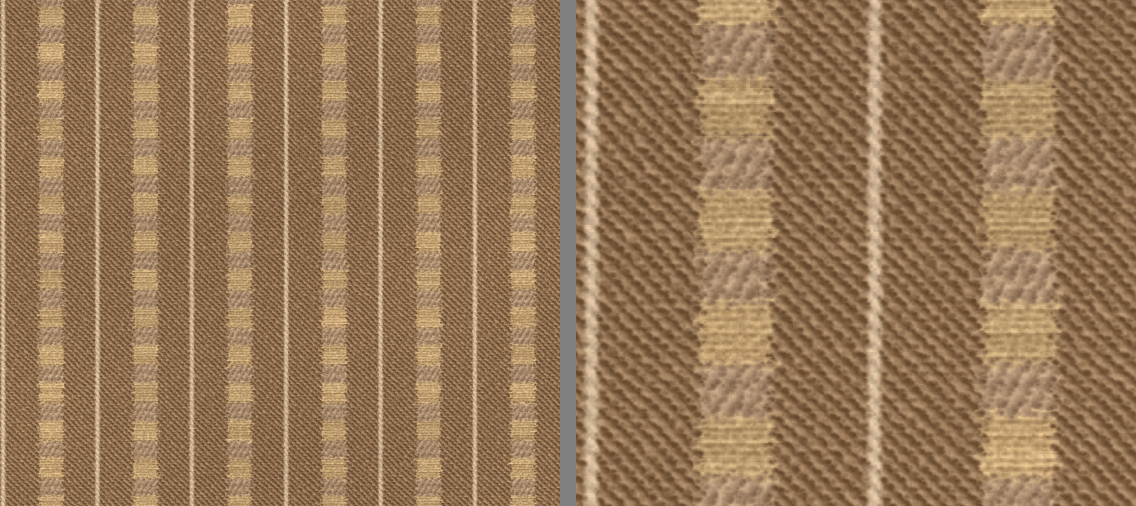
Left, the full canvas; right, a detail of the centre.
A WebGL 1 fragment shader for this texture:

```glsl
precision highp float;
// Woven striped cloth: brown diagonal twill, thin pale pinstripes, and bands of
// gold satin blocks alternating with mauve-brown gaps. Stripes and blocks repeat
// by fract; cellular noise and layered sines vary the yarn and the shade.

uniform vec2 u_resolution;

// Lengths are fractions of the canvas width
const float STRIPE_PERIOD = 0.1685;
const float STRIPE_OFFSET = 0.0055;
const float BLOCK_PERIOD = 0.0673;
const float BAND_HALF = 0.0215;
const float BLOCK_HALF = 0.0180;
const float LINE_HALF = 0.0036;
const float YARN = 0.0047;
const float GRAIN = 0.0021;
const vec2 TWILL_STEP = vec2(0.0112, 0.0106);

const vec3 TWILL_DARK = vec3(0.415, 0.295, 0.185);
const vec3 TWILL_LIGHT = vec3(0.680, 0.550, 0.420);
const vec3 GAP_DARK = vec3(0.500, 0.385, 0.290);
const vec3 GAP_LIGHT = vec3(0.785, 0.665, 0.535);
const vec3 GOLD_DARK = vec3(0.630, 0.500, 0.335);
const vec3 GOLD_LIGHT = vec3(0.870, 0.745, 0.550);
const vec3 PALE = vec3(0.900, 0.790, 0.660);

float hash(vec2 p) {
  vec3 q = fract(vec3(p.xyx) * 0.1031);
  q += dot(q, q.yzx + 33.33);
  return fract((q.x + q.y) * q.z);
}

// Distance to the nearest scattered point, about 0 to 1
float cellular(vec2 p) {
  vec2 base = floor(p);
  float nearest = 2.0;
  for (int j = -1; j <= 1; j++) {
    for (int i = -1; i <= 1; i++) {
      vec2 cell = base + vec2(float(i), float(j));
      vec2 point = cell + vec2(hash(cell), hash(cell + 57.3));
      nearest = min(nearest, distance(p, point));
    }
  }
  return clamp(nearest, 0.0, 1.0);
}

float wave(float phase) {
  return 0.5 + 0.5 * sin(6.28318 * phase);
}

// 1 inside a strip of the given half width, with a soft edge
float strip(float dist, float halfWidth, float soft) {
  return 1.0 - smoothstep(halfWidth - soft, halfWidth + soft, abs(dist));
}

// Ribs that fall to the right, wavering, beaded along their length by the weft
vec3 twill(vec2 p, float slub) {
  float waver = 0.12 * sin(p.y * 61.0 + 3.0 * sin(p.x * 23.0));
  float rib = wave(p.x / TWILL_STEP.x + p.y / TWILL_STEP.y + waver + 0.35 * (slub - 0.45));
  float bead = wave(p.y / 0.0053) - 0.5;
  float tone = 0.12 + 0.74 * rib + 0.18 * bead + 0.55 * (slub - 0.45);
  return mix(TWILL_DARK, TWILL_LIGHT, clamp(tone, 0.0, 1.05));
}

// Short strokes rising to the right, in two rows per gap
vec3 gapWeave(vec2 p, float slub) {
  float stroke = wave(p.x / 0.0105 - p.y / 0.0170 + 0.4 * slub);
  float row = wave(p.y / (BLOCK_PERIOD / 5.0));
  float tone = 0.22 + 0.42 * stroke + 0.24 * row + 0.60 * (slub - 0.45);
  return mix(GAP_DARK, GAP_LIGHT, clamp(tone, 0.0, 1.0));
}

// Horizontal satin floats
vec3 satin(vec2 p, float slub, float yarnTone) {
  float thread = wave(p.y / YARN);
  float tone = 0.48 + 0.36 * (thread - 0.5) + 0.70 * (slub - 0.45) + 0.35 * yarnTone;
  return mix(GOLD_DARK, GOLD_LIGHT, clamp(tone, 0.0, 1.0));
}

void main() {
  vec2 p = gl_FragCoord.xy / u_resolution.x;
  float soft = max(0.0014, 0.75 / u_resolution.x);

  // Position inside the repeat: pinstripe at 0, band at the middle
  float stripePos = (p.x - STRIPE_OFFSET) / STRIPE_PERIOD;
  float stripeId = floor(stripePos);
  float bandX = (fract(stripePos) - 0.51) * STRIPE_PERIOD;
  float lineX = (fract(stripePos + 0.5) - 0.5) * STRIPE_PERIOD;
  float blockPos = p.y / BLOCK_PERIOD + 0.5;
  float blockId = floor(blockPos);
  float blockY = (fract(blockPos) - 0.5) * BLOCK_PERIOD;

  // Yarn irregularity
  float slub = cellular(p / vec2(0.0056, 0.0042));
  float yarnTone = hash(vec2(floor(p.y / YARN), stripeId + 11.0));
  float blockTone = hash(vec2(stripeId + 5.0, blockId + 3.0)) - 0.5;

  // Ground, then the band with frayed edges and blocks that melt into the gaps
  vec3 color = twill(p, slub);
  float fray = 0.0030 * (yarnTone - 0.5) + 0.008 * (slub - 0.45);
  float band = strip(bandX, BAND_HALF + fray, soft * 2.8);
  float block = strip(blockY, BLOCK_HALF + fray + 0.002 * blockTone, soft * 2.8);
  vec3 gold = satin(p, slub, yarnTone - 0.5) * (1.0 + 0.06 * blockTone);
  color = mix(color, mix(gapWeave(p, slub), gold, block), band);

  // Pinstripe with twisted beads
  float twist = wave(p.y / 0.0105 + lineX / 0.011);
  float pin = strip(lineX, LINE_HALF + 0.0008 * (twist - 0.5) + 0.002 * (slub - 0.45), soft * 1.9);
  color = mix(color, PALE * (0.87 + 0.13 * twist), pin * 0.95);

  // Broad shade drift and fine grain
  float drift = sin(p.x * 7.0 + 2.0 * sin(p.y * 5.0)) + sin(p.y * 11.0 - p.x * 4.0);
  float grain = hash(floor(p / GRAIN)) - 0.5;
  color *= 1.0 + 0.012 * drift + 0.11 * grain;
  gl_FragColor = vec4(color, 1.0);
}
```
